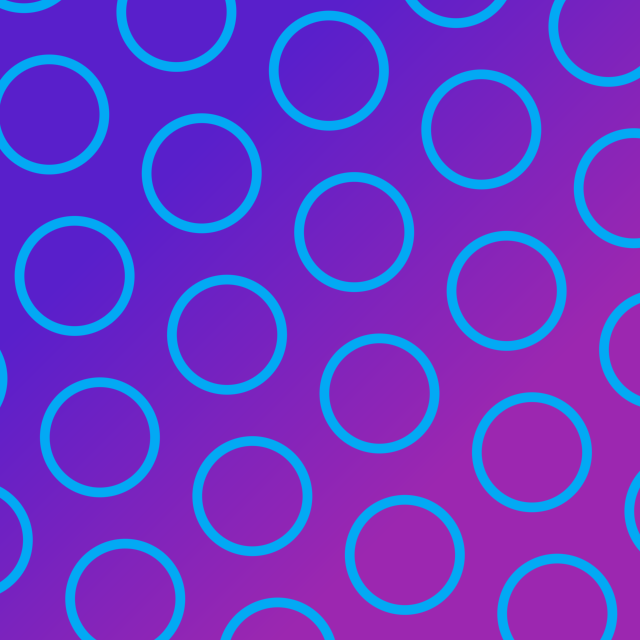
Reproduce this pattern procedurally as a three.js fragment shader.

```glsl
// Tilted hexagonal lattice of blue rings over a diagonal violet-to-magenta gradient.
varying vec2 vUv;

mat2 rotation(float angle) {
  float c = cos(angle), s = sin(angle);
  return mat2(c, s, -s, c);
}

// Distance to the nearest point of a rectangular grid.
float gridDistance(vec2 p, vec2 cell) {
  return length(p - cell * floor(p / cell + 0.5));
}

// A hexagonal lattice is two rectangular grids, offset by half a cell.
float hexDistance(vec2 p, float spacing) {
  vec2 cell = spacing * vec2(1.0, sqrt(3.0));
  return min(gridDistance(p, cell), gridDistance(p - 0.5 * cell, cell));
}

void main() {
  // Background: diagonal ramp, flat in the top left and bottom right corners.
  float diagonal = 0.5 * (vUv.x + 1.0 - vUv.y);
  float ramp = clamp((diagonal - 0.27) / 0.45, 0.0, 1.0);
  vec3 violet = vec3(0.35, 0.12, 0.797);
  vec3 magenta = vec3(0.612, 0.153, 0.69);
  vec3 color = mix(violet, magenta, ramp);

  // Rings: lattice turned clockwise, anchored on one ring centre.
  vec2 p = rotation(0.368) * (vUv - vec2(0.5534, 0.6374));
  float ring = abs(hexDistance(p, 0.2553) - 0.0861) - 0.0076;
  float edge = 0.75 * fwidth(vUv.x);
  color = mix(color, vec3(0.01, 0.663, 0.957), 1.0 - smoothstep(-edge, edge, ring));

  gl_FragColor = vec4(color, 1.0);
}
```
